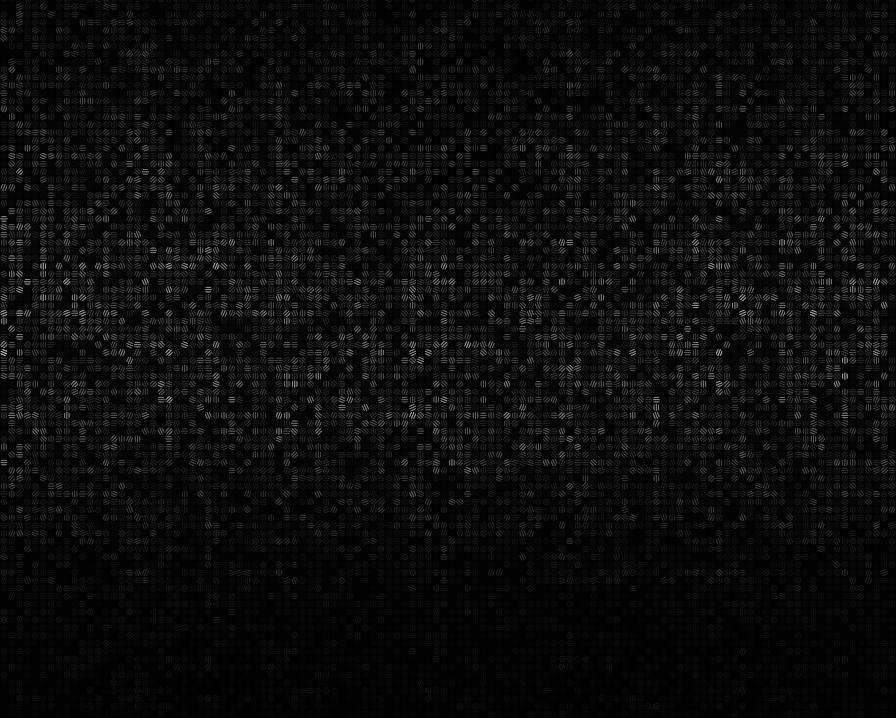
A WebGL 2 fragment shader for this pattern:

```glsl
#version 300 es
precision highp float;

uniform vec2 u_resolution;
out vec4 fragColor;

float hash(vec2 p) {
    return fract(sin(dot(p, vec2(127.1, 311.7))) * 43758.5453);
}

// Soft horizontal band of light, lowered inside a round central patch
float bandLight(vec2 uv, float aspect) {
    float r = length((uv - vec2(0.527, 0.53)) * vec2(aspect, 1.0));
    float patchMask = 1.0 - smoothstep(0.2, 0.29, r);
    float d = uv.y - mix(0.55, 0.49, patchMask);
    float spread = d < 0.0 ? 0.19 : 0.26;
    float sides = 0.9 + 0.2 * abs(uv.x - 0.5);
    return sides * (0.1 + 0.9 * exp(-0.5 * d * d / (spread * spread)));
}

// Three parallel bars clipped by a disc, at angle a
float stripedDisc(vec2 q, float a, float px) {
    float across = dot(q, vec2(-sin(a), cos(a)));
    float toBar = abs(fract(across / 0.29 + 0.5) - 0.5) * 0.29;
    float edge = min(px * 0.5, 0.11);
    float bars = 1.0 - smoothstep(0.075 - edge, 0.075 + edge, toBar);
    float disc = 1.0 - smoothstep(0.45 - px * 0.5, 0.45 + px * 0.5, length(q));
    return bars * disc;
}

void main() {
    // 114 square cells across, about 91 down
    vec2 grid = gl_FragCoord.xy / u_resolution.x * 114.0;
    vec2 cell = floor(grid);
    vec2 q = fract(grid) - 0.5;
    float px = 114.0 / u_resolution.x;

    // Each disc turns to one of eight angles
    float angle = floor(hash(cell + 17.3) * 8.0) * 0.392699;

    // Cell strength: some empty, many dim, few bright
    float pick = hash(cell);
    float strength = smoothstep(0.18, 0.3, pick) * (0.22 + 0.78 * pow(pick, 3.0));
    strength *= 0.75 + 0.5 * hash(vec2(cell.x, 411.0));
    strength *= 0.8 + 0.4 * hash(vec2(733.0, cell.y));

    // Lit bars over near black, with faint cell tiles
    vec2 center = (cell + 0.5) / 114.0 * u_resolution.x / u_resolution;
    float light = bandLight(center, u_resolution.x / u_resolution.y);
    float side = max(abs(q.x), abs(q.y));
    float tile = 1.0 - smoothstep(0.43 - px * 0.5, 0.43 + px * 0.5, side);
    float shade = 0.006 + 0.018 * tile * light;
    shade += 0.5 * strength * light * stripedDisc(q, angle, px);
    fragColor = vec4(vec3(shade), 1.0);
}
```
